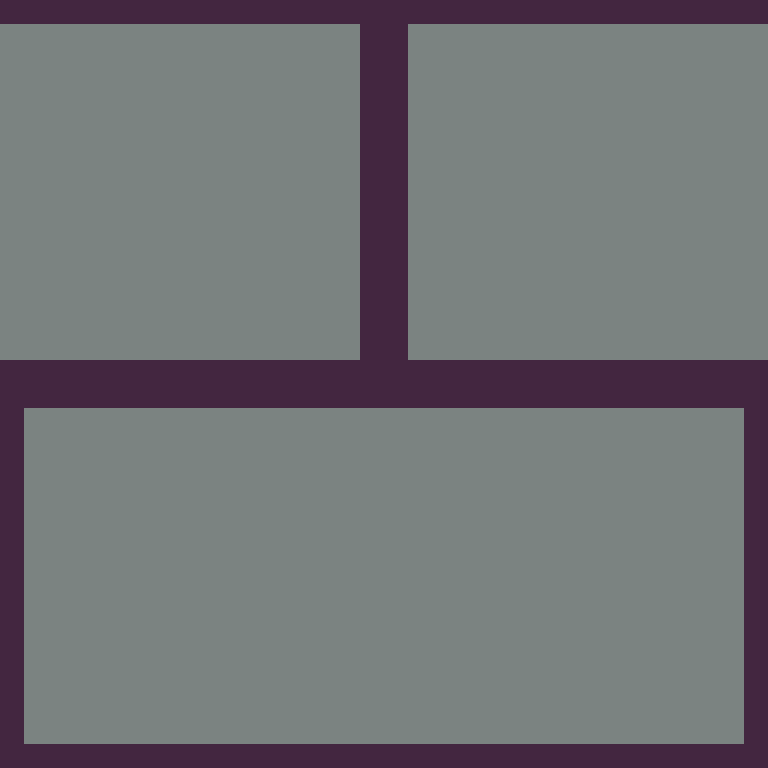
Reproduce this pattern procedurally as a WebGL 1 fragment shader.

```glsl
precision highp float;

uniform vec2 u_resolution;

const vec2 BRICKS = vec2(1.0, 2.0);      // bricks across, courses up (even, so it tiles)
const float COURSE_SHIFT = 0.5;          // offset of every other course, in bricks
const float JOINT_WIDTH = 0.0625;        // mortar width, in canvas units
const vec3 BRICK_COLOR = vec3(0.484, 0.514, 0.506);
const vec3 MORTAR_COLOR = vec3(0.262, 0.150, 0.250);

// Signed distance to a box centred on the origin, negative inside
float boxDistance(vec2 p, vec2 halfSize) {
  vec2 d = abs(p) - halfSize;
  return length(max(d, 0.0)) + min(max(d.x, d.y), 0.0);
}

// Distance to the brick in the current cell of a running bond
float brickDistance(vec2 uv) {
  vec2 cell = uv * BRICKS;
  cell.x += COURSE_SHIFT * mod(floor(cell.y), 2.0);
  vec2 local = (fract(cell) - 0.5) / BRICKS;
  return boxDistance(local, 0.5 * (1.0 / BRICKS - JOINT_WIDTH));
}

void main() {
  vec2 uv = gl_FragCoord.xy / u_resolution;
  float pixel = 1.0 / min(u_resolution.x, u_resolution.y);

  // One pixel of edge coverage
  float brick = clamp(0.5 - brickDistance(uv) / pixel, 0.0, 1.0);
  gl_FragColor = vec4(mix(MORTAR_COLOR, BRICK_COLOR, brick), 1.0);
}
```
